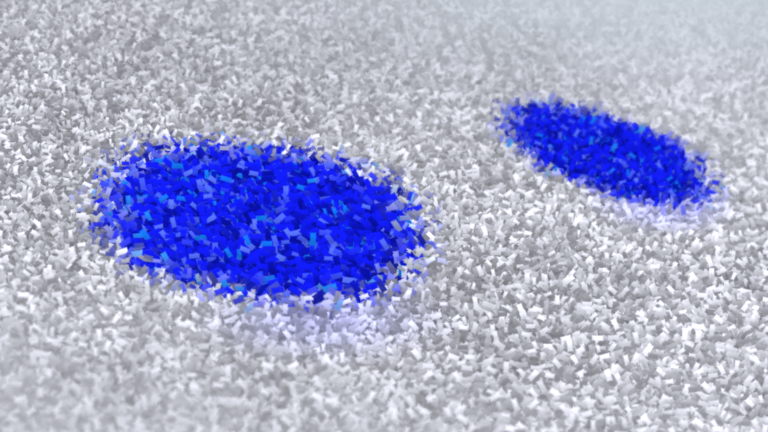
Write a Shadertoy shader that draws this texture.

```glsl
const int LAYERS = 5;
const float HORIZON = 2.2;          // height where granules would vanish
const float CENTER_X = 0.89;
const float CELL = 0.0118;          // granule spacing on the ground
const vec2 GRAIN_HALF = vec2(0.50, 0.23);
const vec2 NEAR_CENTER = vec2(0.60, 0.488);
const vec2 NEAR_RADII = vec2(0.365, 0.172);
const float NEAR_TILT = -0.13;
const vec2 FAR_CENTER = vec2(1.408, 0.644);
const vec2 FAR_RADII = vec2(0.252, 0.087);
const float FAR_TILT = -0.33;
const vec3 GREY_TINT = vec3(0.975, 0.985, 1.035);
const vec3 HAZE = vec3(0.80, 0.84, 0.88);
const vec3 DEEP_BLUE = vec3(0.03, 0.06, 0.60);
const vec3 PURE_BLUE = vec3(0.07, 0.11, 0.97);
const vec3 PALE_BLUE = vec3(0.36, 0.47, 0.97);
const vec3 CYAN = vec3(0.08, 0.55, 0.93);
const vec3 LILAC = vec3(0.70, 0.70, 0.95);

vec4 hash4(vec3 p) {
    vec4 q = fract(p.xyzx * vec4(0.1031, 0.1030, 0.0973, 0.1099));
    q += dot(q, q.wzxy + 33.33);
    return fract((q.xxyz + q.yzzw) * q.zywx);
}

float valueNoise(vec2 p) {
    vec2 i = floor(p), f = fract(p);
    f = f * f * (3.0 - 2.0 * f);
    float a = hash4(vec3(i, 7.0)).x;
    float b = hash4(vec3(i + vec2(1, 0), 7.0)).x;
    float c = hash4(vec3(i + vec2(0, 1), 7.0)).x;
    float d = hash4(vec3(i + vec2(1, 1), 7.0)).x;
    return mix(mix(a, b, f.x), mix(c, d, f.x), f.y);
}

// Normalized radius of a tilted superellipse: 1 on its rim
float patchRadius(vec2 p, vec2 center, vec2 radii, float tilt, float power) {
    float c = cos(tilt), s = sin(tilt);
    vec2 q = p - center;
    q = abs(vec2(c * q.x + s * q.y, c * q.y - s * q.x) / radii);
    return pow(pow(q.x, power) + pow(q.y, power), 1.0 / power);
}

float nearRadius(vec2 p) { return patchRadius(p, NEAR_CENTER, NEAR_RADII, NEAR_TILT, 2.4); }
float farRadius(vec2 p) { return patchRadius(p, FAR_CENTER, FAR_RADII, FAR_TILT, 2.1); }

// Ground coordinates whose cells shrink with height on the canvas
vec2 toGround(vec2 p) {
    float depth = HORIZON - p.y;
    return vec2((p.x - CENTER_X) / depth, -log(depth)) / CELL;
}

vec2 toCanvas(vec2 g) {
    float depth = exp(-g.y * CELL);
    return vec2(g.x * CELL * depth + CENTER_X, HORIZON - depth);
}

// Distance from the slanted plane of focus
float defocus(vec2 p) {
    float focusY = 0.60 - 0.22 * p.x;
    return smoothstep(0.08, 0.65, abs(p.y - focusY));
}

vec3 greyGrain(vec2 p, float tone, float blur) {
    float patches = valueNoise(p * vec2(5.0, 8.0)) - 0.5;
    float level = 0.785 + 0.07 * patches + 0.04 * smoothstep(0.9, 1.7, p.x);
    level -= 0.05 * smoothstep(0.55, 1.0, p.y);
    level += (tone - 0.5) * mix(0.52, 0.27, blur);
    vec3 color = level * GREY_TINT;
    float under = 1.0 - smoothstep(0.0, 1.0, patchRadius(p, vec2(0.75, 0.27), vec2(0.36, 0.13), 0.0, 2.0));
    under = max(under, 1.0 - smoothstep(0.3, 1.0, patchRadius(p, vec2(1.53, 0.53), vec2(0.20, 0.08), -0.1, 2.0)));
    return mix(color, color * LILAC * 1.18, 0.6 * under);
}

vec3 blueGrain(vec2 p, vec4 rnd) {
    vec3 color = mix(DEEP_BLUE, PURE_BLUE, smoothstep(0.0, 0.55, rnd.x));
    float leftLight = 1.0 - smoothstep(0.25, 0.85, p.x);
    color = mix(color, PALE_BLUE, smoothstep(0.78 - 0.2 * leftLight, 1.0, rnd.y));
    return mix(color, CYAN, 0.8 * step(0.945, rnd.z));
}

vec3 grainColor(vec2 p, vec4 rnd, float blur) {
    float jitter = (rnd.w - 0.5) * 0.32;
    float nearMask = 1.0 - smoothstep(0.86, 1.12, nearRadius(p) + jitter);
    float farMask = 1.0 - smoothstep(0.82, 1.14, farRadius(p) + jitter);
    return mix(greyGrain(p, rnd.x, blur), blueGrain(p, rnd), max(nearMask, farMask));
}

void mainImage(out vec4 fragColor, in vec2 fragCoord) {
    vec2 p = fragCoord / iResolution.y;
    float grainSize = CELL * (HORIZON - p.y);
    float blur = defocus(p);
    float softness = mix(0.07, 0.32, blur) + 0.7 / (iResolution.y * grainSize);
    vec3 color = grainColor(p, vec4(0.1, 0.3, 0.3, 0.5), blur);

    // Overlapping layers of granules, painted from far to near
    for (int layer = 0; layer < LAYERS; layer++) {
        float height = float(layer) / float(LAYERS - 1);
        vec2 shift = vec2(0.37, 0.61) * float(layer);
        vec2 base = floor(toGround(p) + shift);
        for (int j = 1; j >= -1; j--)
        for (int i = -1; i <= 1; i++) {
            vec2 cell = base + vec2(i, j);
            vec4 place = hash4(vec3(cell + 300.0, float(layer) + 1.0));
            vec4 look = hash4(vec3(cell + 500.0, float(layer) + 11.0));
            vec2 center = toCanvas(cell + 0.5 + (place.xy - 0.5) * 0.8 - shift);
            float inPatch = 1.0 - smoothstep(0.9, 1.1, nearRadius(center));
            float angle = mix(place.z * 6.2832, -0.45 + (place.z - 0.5) * 2.4, inPatch);
            float c = cos(angle), s = sin(angle);
            vec2 q = (p - center) / grainSize;
            q = vec2(c * q.x + s * q.y, c * q.y - s * q.x);
            vec2 halfSize = GRAIN_HALF * (0.65 + 0.5 * place.w) * (1.0 + 0.3 * inPatch);
            vec2 edge = abs(q) - halfSize;
            float dist = length(max(edge, 0.0)) + min(max(edge.x, edge.y), 0.0);
            float cover = 1.0 - smoothstep(-softness, softness, dist);
            // Lit upper side and shaded lower side of each granule
            float light = dot(q, vec2(s, c)) / halfSize.y;
            float shade = mix(0.88, 1.03, height) + 0.07 * clamp(light, -1.0, 1.0) * (1.0 - blur);
            color = mix(color, grainColor(center, look, blur) * shade, cover * 0.93);
        }
    }

    // Pale haze toward the upper right
    float haze = smoothstep(0.72, 1.05, p.y) * smoothstep(0.3, 1.6, p.x);
    color = mix(color, HAZE, 0.8 * haze);
    fragColor = vec4(clamp(color, 0.0, 1.0), 1.0);
}
```
